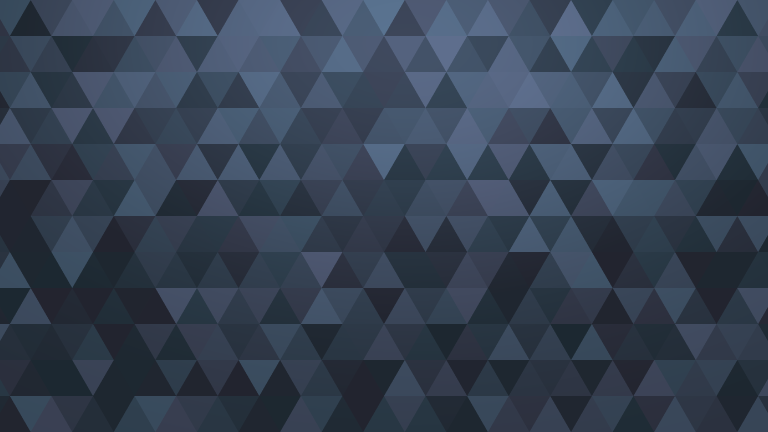
Give the GLSL for this background, as a Shadertoy shader.

```glsl
// Mosaic of slate-blue triangles in twelve rows, lit from the upper centre.
#define ROWS 12.0
#define SIDE 1.1547
#define DARK vec3(0.122, 0.150, 0.188)
#define LIGHT vec3(0.350, 0.425, 0.540)
#define GLOW_CENTER vec2(0.53, 0.90)
#define GLOW_RADIUS vec2(0.50, 0.55)
#define BASE_TONE 0.11
#define GLOW_TONE 0.64
#define TONE_SPREAD 0.72
#define TINT_SPREAD 0.035
#define SAMPLES 3

// Two random values for one triangle: column, row, orientation
vec2 hash23(vec3 p) {
    p = fract(p * vec3(0.1031, 0.1030, 0.0973));
    p += dot(p, p.yzx + 33.33);
    return fract((p.xx + p.yz) * p.zy);
}

// Identify the equilateral triangle under a point, in row heights
vec3 triangleId(vec2 p) {
    vec2 lattice = vec2(p.x / SIDE + 0.5 - 0.5 * p.y, p.y);
    vec2 local = fract(lattice);
    return vec3(floor(lattice), step(1.0, local.x + local.y));
}

// Broad light that fades toward the sides and the bottom
float glow(vec2 uv) {
    vec2 d = (uv - GLOW_CENTER) / GLOW_RADIUS;
    return exp(-dot(d, d));
}

vec3 mosaic(vec2 coord) {
    vec2 p = (coord - vec2(0.5 * iResolution.x, 0.0)) / iResolution.y * ROWS;
    vec2 rnd = hash23(triangleId(p) + vec3(71.0, 19.0, 7.0));

    // Tone from the light, varied per triangle
    float tone = BASE_TONE + GLOW_TONE * glow(coord / iResolution.xy);
    tone += TONE_SPREAD * (rnd.x - 0.5);
    vec3 color = mix(DARK, LIGHT, clamp(tone, 0.0, 1.15));

    // Slight shift between warm grey and cool teal
    return color + TINT_SPREAD * (rnd.y - 0.5) * vec3(-0.8, 0.5, 0.2);
}

void mainImage(out vec4 fragColor, in vec2 fragCoord) {
    // Average subsamples to smooth the edges
    vec3 sum = vec3(0.0);
    for (int j = 0; j < SAMPLES; j++) {
        for (int i = 0; i < SAMPLES; i++) {
            vec2 offset = (vec2(i, j) + 0.5) / float(SAMPLES) - 0.5;
            sum += mosaic(fragCoord + offset);
        }
    }
    fragColor = vec4(sum / float(SAMPLES * SAMPLES), 1.0);
}
```
